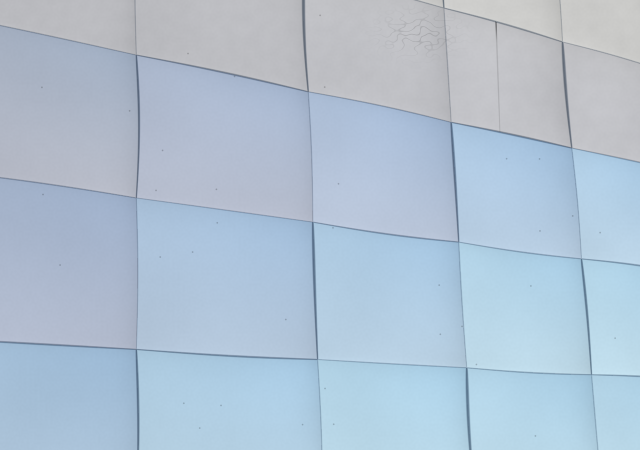
Give the GLSL for this texture, as a WebGL 2 fragment shader.

```glsl
#version 300 es
precision highp float;
// A wall of pale grey and blue paper sheets in a grid seen at an angle, with curled, shadowed edges.

uniform vec2 u_resolution;
out vec4 fragColor;

const float PI = 3.14159265;
const vec3 GREY = vec3(0.745, 0.748, 0.765);
const vec3 WARM_GREY = vec3(0.785, 0.785, 0.778);
const vec3 LILAC = vec3(0.710, 0.755, 0.835);
const vec3 SKY = vec3(0.700, 0.795, 0.880);
const vec3 AQUA = vec3(0.725, 0.845, 0.905);
const vec3 SHADOW_TINT = vec3(0.46, 0.51, 0.57);

float hash(vec2 p) {
    return fract(sin(dot(p, vec2(127.1, 311.7))) * 43758.55);
}

float cornerSlope(vec2 cell, vec2 offset) {
    float angle = 2.0 * PI * hash(cell);
    return dot(vec2(cos(angle), sin(angle)), offset);
}

float gradientNoise(vec2 p) {
    vec2 c = floor(p), f = fract(p), e = vec2(1.0, 0.0);
    vec2 w = f * f * f * (f * (f * 6.0 - 15.0) + 10.0);
    float low = mix(cornerSlope(c, f), cornerSlope(c + e, f - e), w.x);
    float high = mix(cornerSlope(c + e.yx, f - e.yx), cornerSlope(c + 1.0, f - 1.0), w.x);
    return mix(low, high, w.y);
}

// Bends each sheet edge a little while leaving the corners in place.
vec2 bowEdges(vec2 g, float amount) {
    vec2 line = round(g), cell = floor(g);
    vec2 near = 1.0 - 2.0 * abs(g - line);
    vec2 along = sin(PI * fract(g.yx));
    vec2 bend = vec2(hash(vec2(line.x, cell.y)), hash(vec2(cell.x, line.y) + 7.0)) - 0.5;
    return g + amount * bend * along * near * near;
}

// Dark gap that swells and tapers along an edge; peak < 1 moves the swelling to its start.
float edgeGap(float d, float along, float width, float peak) {
    float gap = width * (0.25 + 0.75 * sin(PI * pow(along, peak)));
    return 1.0 - smoothstep(gap * 0.3, gap + 0.0018, abs(d));
}

// Soft shade on the positive side of an edge.
float softShade(float d, float reach) {
    return step(0.0, d) * exp(-abs(d) / reach);
}

// Grey above, turning through lilac and sky to aqua towards the lower right.
vec3 sheetColour(vec2 id, vec2 f) {
    float blue = step(0.0, id.y);
    float tone = blue * (0.37 + 0.13 * id.x + 0.22 * id.y) + 0.06 * (hash(id) - 0.5);
    vec3 colour = mix(GREY, LILAC, smoothstep(0.0, 0.45, tone));
    colour = mix(colour, SKY, smoothstep(0.4, 0.65, tone));
    colour = mix(colour, AQUA, smoothstep(0.62, 0.92, tone));
    colour = mix(colour, WARM_GREY, step(id.y, -1.5));
    float top = (1.0 - f.y) * mix(0.55, 1.0, f.x);
    vec3 gradient = mix(vec3(1.02, 1.003, 0.995), vec3(0.91, 0.955, 0.995), top);
    return colour * mix(vec3(1.0), gradient, blue);
}

float specks(vec2 p, float density) {
    vec2 cell = floor(p * density);
    vec2 centre = 0.2 + 0.6 * vec2(hash(cell + 3.0), hash(cell + 19.0));
    float d = length(fract(p * density) - centre) / density;
    return step(0.86, hash(cell + 31.0)) * (1.0 - smoothstep(0.0008, 0.0028, d));
}

vec3 paperWall(vec2 p) {
    // Perspective grid: sheet columns run right, rows run down.
    float depth = 1.0 - 0.2446 * p.x + 0.086 * p.y;
    vec2 grid = vec2(2.2244 * (p.x - 0.303), 3.035 * (p.y - 0.0576 - 0.2136 * p.x)) / depth;
    vec2 scale = depth / vec2(2.2244 + 0.2446 * grid.x, 3.035 - 0.086 * grid.y);
    grid = bowEdges(grid, 0.03);
    vec2 id = floor(grid), f = fract(grid), line = round(grid);
    vec2 d = (grid - line) * scale;
    float greyness = 1.0 - smoothstep(-0.05, 0.05, grid.y);

    vec3 colour = sheetColour(id, f);
    colour = mix(colour, WARM_GREY, 0.4 * smoothstep(-0.4, -1.5, grid.y) * greyness);

    // Uneven light, rippled paper and fine grain
    float light = mix(0.965, 1.015, smoothstep(0.0, 0.9, p.x));
    light += 0.035 * gradientNoise(grid * 1.7 + id * 5.3);
    light += (0.006 + 0.010 * greyness) * gradientNoise(p * 38.0);
    light += 0.012 * gradientNoise(p * 170.0);
    colour *= light;

    // Curled edges: upright gaps alternate between wide and narrow
    vec2 uprightId = vec2(line.x, id.y), levelId = vec2(id.x, line.y);
    float wide = 1.0 - mod(uprightId.x + uprightId.y, 2.0);
    float uprightWidth = mix(0.0007, 0.0030, wide) * (0.75 + 0.5 * hash(uprightId));
    float levelWidth = mix(0.0005, 0.0021, hash(levelId + 11.0));
    float upright = edgeGap(d.x, f.y, uprightWidth, 0.6) * mix(0.38, 0.85, wide);
    float level = edgeGap(d.y, f.x, levelWidth, 1.2) * mix(0.4, 0.75, hash(levelId + 11.0));
    colour *= 1.0 - 0.07 * softShade(-d.x, 0.03) - 0.035 * softShade(d.y, 0.02);
    colour *= 1.0 + 0.03 * softShade(-d.y, 0.006);
    colour *= mix(vec3(1.0), SHADOW_TINT, max(upright, level));

    // Wear: a folded grey sheet, a crinkled patch and scattered specks
    float folded = step(length(id - vec2(2.0, -1.0)), 0.1);
    float fold = edgeGap((f.x - 0.42 + 0.035 * f.y) * scale.x, f.y, 0.0008, 0.5);
    colour *= 1.0 - folded * fold * mix(0.55, 0.12, smoothstep(0.0, 0.2, f.y));
    float patchMask = exp(-dot((p - vec2(0.93, 0.075)) * vec2(14.0, 24.0), (p - vec2(0.93, 0.075)) * vec2(14.0, 24.0)));
    float crinkle = 1.0 - smoothstep(0.0, 0.09, abs(gradientNoise(p * vec2(38.0, 65.0))));
    colour *= 1.0 - 0.14 * patchMask * crinkle;
    return colour * (1.0 - 0.2 * specks(p, 13.0));
}

void main() {
    // Four samples per pixel smooth every edge.
    vec3 sum = vec3(0.0);
    for (int i = 0; i < 4; i++) {
        vec2 jitter = vec2(i % 2, i / 2) * 0.5 - 0.25;
        vec2 p = (gl_FragCoord.xy + jitter) / u_resolution.y;
        sum += paperWall(vec2(p.x, 1.0 - p.y));
    }
    fragColor = vec4(sum / 4.0, 1.0);
}
```
